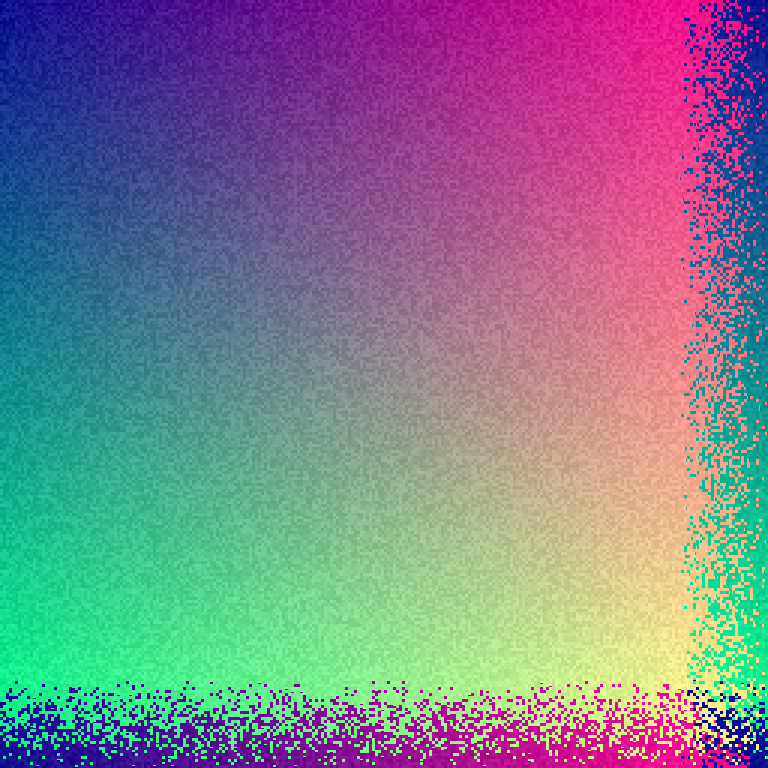
A WebGL 2 fragment shader for this background:

```glsl
#version 300 es
precision highp float;
// Two-axis colour gradient with fine grain that wraps into speckles at the right and bottom.

uniform vec2 u_resolution;
out vec4 fragColor;

const float GRAIN_CELLS = 256.0;   // grain cells across the canvas
const float GRAIN_STRENGTH = 0.115; // also the width of the speckled bands
const float BASE_BLUE = 0.5;

// Sine-free hash: cell coordinate to a value in 0..1
float hash(vec2 cell) {
    vec3 p = fract(cell.xyx * 0.1031);
    p += dot(p, p.yzx + 33.33);
    return fract((p.x + p.y) * p.z);
}

// One random value per square cell
float grain(vec2 uv, float cells) {
    return hash(floor(uv * cells) + 17.0);
}

// Red grows rightward, green grows downward, blue stays level
vec3 axisGradient(vec2 uv, float blue) {
    return vec3(uv.x, 1.0 - uv.y, blue);
}

// Lift every channel by the grain and wrap the overflow back to dark
vec3 wrapGrain(vec3 color, float noise, float strength) {
    return fract(color + noise * strength);
}

void main() {
    vec2 uv = gl_FragCoord.xy / u_resolution;
    vec3 gradient = axisGradient(uv, BASE_BLUE);
    float noise = grain(uv, GRAIN_CELLS);
    fragColor = vec4(wrapGrain(gradient, noise, GRAIN_STRENGTH), 1.0);
}
```
